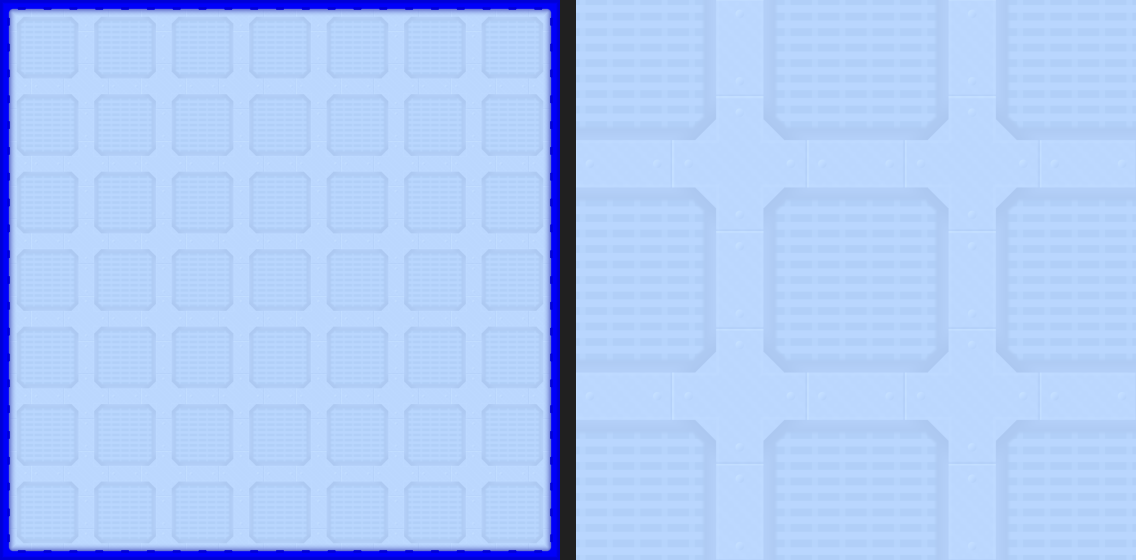
Left: the whole. Right: its middle third, enlarged.
A Shadertoy shader for this pattern:

```glsl
// Pale blue floor of seven by seven grated panels, parted by riveted strips.
// Each panel is a chamfered-box distance with a mesh of slots; a saturated
// blue frame with inner notches casts a soft shadow over the outer tiles.

const float TILES = 7.0;
const float FRAME = 0.0158;         // frame width, canvas units
const float FRAME_DARK = 0.0055;    // dark outer part of the frame
const float SHADOW = 0.0145;        // reach of the frame's shadow
const float NOTCHES = 3.0;          // frame notches per tile

// Sizes below are in tile units
const float PANEL_HALF = 0.398;
const float CHAMFER = 0.09;
const float RIM = 0.055;
const float SEAM_AT = 0.21;
const float SEAM_WIDTH = 0.008;
const vec2 RIVETS_AT = vec2(0.145, 0.28);
const float RIVET_RADIUS = 0.018;
const vec2 MESH_CELLS = vec2(8.5, 15.0);  // slots per tile, across and down

const vec3 STRIP_COLOR = vec3(0.735, 0.845, 0.997);
const vec3 RIM_COLOR = vec3(0.685, 0.795, 0.955);
const vec3 MESH_LIGHT = vec3(0.725, 0.840, 0.995);
const vec3 MESH_DARK = vec3(0.693, 0.813, 0.972);
const vec3 SHADOW_COLOR = vec3(0.37, 0.42, 0.79);
const vec3 FRAME_BLUE = vec3(0.0, 0.0, 0.98);
const vec3 FRAME_NAVY = vec3(0.0, 0.0, 0.84);

// One inside the shape (negative distance), zero outside
float cover(float dist, float aa) {
    return 1.0 - smoothstep(-aa, aa, dist);
}

float chamferBox(vec2 p, float halfSize, float cut) {
    vec2 a = abs(p);
    float side = max(a.x, a.y) - halfSize;
    float corner = (a.x + a.y - 2.0 * halfSize + cut) * 0.7071;
    return max(side, corner);
}

// Signed relief of one strip: q.x runs across it, q.y along it
float stripRelief(vec2 q, vec2 light, float aa) {
    float fromSeam = abs(q.y) - SEAM_AT;
    float along = fromSeam * sign(q.y) * sign(light.y);
    float groove = cover(abs(along) - SEAM_WIDTH, aa);
    float relief = groove * (along > 0.0 ? -0.8 : 0.8);

    // A rivet on each side of every seam, lit from the upper left
    for (int i = 0; i < 2; i++) {
        vec2 d = vec2(q.x, q.y - sign(q.y) * RIVETS_AT[i]);
        float dome = cover(length(d) - RIVET_RADIUS, aa);
        relief += dome * (0.25 + dot(d, light) / RIVET_RADIUS);
    }

    // Thin bevel along both sides
    float edge = abs(q.x) - 0.095;
    return relief + 0.25 * cover(abs(edge) - 0.006, aa);
}

vec3 panelColor(vec2 p, float dist, float aa) {
    // Dark slots broken by light columns
    vec2 cell = abs(fract(p * MESH_CELLS + 0.5) - 0.5);
    vec2 slot = vec2(cover(cell.x - 0.39, aa * MESH_CELLS.x),
                     cover(cell.y - 0.25, aa * MESH_CELLS.y));
    vec3 mesh = mix(MESH_LIGHT, MESH_DARK, slot.y * (0.35 + 0.65 * slot.x));

    // Rim, a little darker toward its chamfered corners
    float inner = cover(chamferBox(p, PANEL_HALF - RIM, CHAMFER * 0.5), aa + 0.008);
    float corner = smoothstep(0.58, 0.72, abs(p.x) + abs(p.y));
    vec3 rim = RIM_COLOR - 0.012 * corner;
    rim += 0.018 * smoothstep(-RIM, 0.0, dist) * (1.0 - corner);
    return mix(rim, mesh, inner);
}

vec3 floorColor(vec2 tile, float aa) {
    vec2 p = fract(tile) - 0.5;
    vec2 across = fract(p) - 0.5;
    vec2 light = vec2(-0.7071, 0.7071);

    float relief = abs(p.x) > abs(p.y)
        ? stripRelief(vec2(across.x, p.y), light, aa)
        : stripRelief(vec2(across.y, p.x), light.yx, aa);

    // Faint stippled tread from layered sines
    float tread = sin(p.x * 125.66) * sin(p.y * 125.66)
                + 0.5 * sin((p.x + p.y) * 62.83);
    vec3 color = STRIP_COLOR + vec3(0.034, 0.031, 0.022) * relief + 0.003 * tread;

    float dist = chamferBox(p, PANEL_HALF, CHAMFER);
    return mix(color, panelColor(p, dist, aa), cover(dist, aa));
}

void mainImage(out vec4 fragColor, in vec2 fragCoord) {
    vec2 uv = fragCoord / iResolution.xy;
    float aa = 0.75 / min(iResolution.x, iResolution.y);
    float tileSize = (1.0 - 2.0 * FRAME) / TILES;
    vec2 tile = (uv - FRAME) / tileSize;
    vec3 color = floorColor(tile, aa / tileSize);

    // Depth from the frame's slightly rounded inner outline
    const float ROUND = 0.008;
    vec2 box = abs(uv - 0.5) - (0.5 - FRAME - ROUND);
    float depth = ROUND - length(max(box, 0.0)) - min(max(box.x, box.y), 0.0);
    float shade = max(1.0 - max(depth, 0.0) / SHADOW, 0.0);
    color = mix(color, SHADOW_COLOR, shade * shade);

    // Frame: dark outer band and dark notches on the inner edge
    float along = abs(uv.x - 0.5) > abs(uv.y - 0.5) ? tile.y : tile.x;
    float notch = abs(fract(along * NOTCHES) - 0.5) / NOTCHES - 0.05;
    float notchMask = cover(notch, aa / tileSize);
    float edge = min(min(uv.x, 1.0 - uv.x), min(uv.y, 1.0 - uv.y));
    float navy = max(cover(edge - FRAME_DARK, aa + 0.001),
                     notchMask * cover(FRAME - 0.003 - edge, aa));
    vec3 frame = mix(FRAME_BLUE, FRAME_NAVY, navy);
    color = mix(color, frame, cover(depth - 0.0018 * notchMask, aa));

    fragColor = vec4(color, 1.0);
}
```
